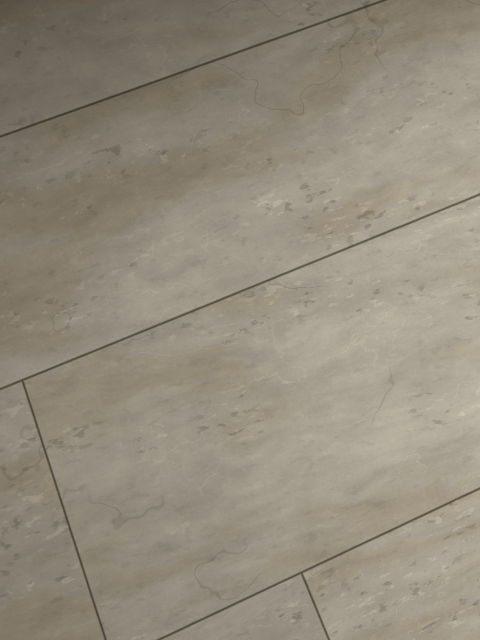
Reproduce this texture procedurally as a WebGL 2 fragment shader.

```glsl
#version 300 es
precision highp float;
// Large beige stone floor tiles in staggered rows, seen at a slant.
// Two fans of converging lines give row and column coordinates for the joints;
// warped, stretched noise gives each tile its own bands, veins, pits and grain.
uniform vec2 u_resolution;
out vec4 fragColor;

// Lengths are in canvas widths, with depth measured down from the top edge.
const float ROW_SLOPE = 0.3274;     // slope of the row joints at the top
const float ROW_FAN = 0.0968;       // growth of that slope with depth
const float FIRST_ROW = 0.2847;     // depth of the first joint at the left
const float ROW_RATE = 2.1407;      // rows per unit of depth
const float ROW_GROWTH = 0.2399;    // perspective growth of the rows
const float COL_LEAN = 0.3766;      // lean of the cross joints
const float COL_FAN = 0.2645;       // growth of that lean to the right
const float COL_START = -0.2082;    // cross joint of row two
const float TILE_LENGTH = 1.8;
const float STAGGER = 0.344;        // shift of each row against the last
const float JOINT_WIDTH = 0.0043;
const vec3 SHADOW = vec3(0.31, 0.285, 0.245);
const vec3 LIGHT = vec3(0.69, 0.66, 0.60);
const vec3 JOINT_TINT = vec3(0.55, 0.54, 0.50);
const vec3 BAND_TINT = vec3(1.0, 0.98, 0.94);

float hash(vec2 p) {
    return fract(sin(dot(p, vec2(127.1, 311.7))) * 43758.5453);
}

float noise(vec2 p) {
    vec2 i = floor(p), f = fract(p);
    f = f * f * (3.0 - 2.0 * f);
    return mix(mix(hash(i), hash(i + vec2(1, 0)), f.x),
               mix(hash(i + vec2(0, 1)), hash(i + vec2(1, 1)), f.x), f.y);
}

float fbm(vec2 p) {
    float sum = 0.0, amp = 0.5;
    for (int i = 0; i < 5; i++) {
        sum += amp * noise(p);
        p = mat2(1.6, 1.2, -1.2, 1.6) * p + 7.3;
        amp *= 0.5;
    }
    return sum;
}

// Stretched layers that keep the direction of the stone's bedding.
float bedding(vec2 p) {
    float sum = 0.0, amp = 0.5;
    for (int i = 0; i < 5; i++) {
        sum += amp * noise(p);
        p = p * vec2(2.1, 1.9) + 3.7;
        amp *= 0.55;
    }
    return sum;
}

// Thin line where a noise field crosses its middle value.
float vein(float field, float width) {
    return 1.0 - smoothstep(0.0, width, abs(field - 0.48));
}

// Returns a brightness factor in x and a warm tint amount in y.
vec2 stone(vec2 p, float seed, float tilt) {
    p = mat2(cos(tilt), -sin(tilt), sin(tilt), cos(tilt)) * p + seed * vec2(17.0, 9.0);
    float warp = fbm(p * 3.0);
    vec2 q = p + 0.16 * vec2(warp, fbm(p * 3.5 + 21.0));
    float bands = bedding(q * vec2(2.2, 8.5));
    float streaks = bedding(q * vec2(9.0, 42.0) + 5.0);
    float mottle = fbm(p * 24.0);
    float patches = smoothstep(0.48, 0.68, fbm(p * vec2(4.0, 9.0) + 31.0));
    float crack = vein(fbm(p * 3.2 + 11.0), 0.007)
                * smoothstep(0.50, 0.66, noise(p * 6.0 + 4.0));
    float pale = vein(fbm(p * vec2(7.0, 9.0) + 43.0), 0.012)
               * smoothstep(0.45, 0.75, noise(p * 7.0 + 13.0));
    float pits = smoothstep(0.60, 0.74, fbm(p * vec2(45.0, 70.0)));
    float flakes = smoothstep(0.60, 0.72, fbm(p * vec2(50.0, 85.0) + 19.0));
    float grain = noise(p * 210.0) + noise(p * 390.0) - 1.0;
    float tone = 1.0 + 0.19 * (bands - 0.53) + 0.11 * (streaks - 0.53)
               + 0.10 * (mottle - 0.48) + 0.025 * grain;
    tone -= 0.09 * crack + pits * (0.04 + 0.11 * patches);
    tone += 0.05 * pale + flakes * (0.025 + 0.07 * patches);
    return vec2(tone, smoothstep(0.58, 0.40, bands));
}

// Coverage of a joint at the nearest whole number of a coordinate.
float joint(float coord, float slope, float pixel) {
    float d = abs(coord - round(coord)) / slope;
    return 1.0 - smoothstep(-pixel, pixel, d - 0.5 * JOINT_WIDTH);
}

void main() {
    float pixel = 1.0 / u_resolution.x;
    vec2 p = vec2(gl_FragCoord.x, u_resolution.y - gl_FragCoord.y) * pixel;

    // Converging row and column coordinates
    float depth = (p.y + ROW_SLOPE * p.x) / (1.0 - ROW_FAN * p.x);
    float fromFirst = depth - FIRST_ROW;
    float v = 1.0 + ROW_RATE * fromFirst / (1.0 + ROW_GROWTH * fromFirst);
    float along = (p.x - COL_LEAN * p.y) / (1.0 + COL_FAN * p.y);
    float rowSlope = length(vec2(dFdx(v), dFdy(v))) / pixel;
    float colSlope = length(vec2(dFdx(along), dFdy(along))) / (pixel * TILE_LENGTH);
    float row = floor(v);
    float u = (along - COL_START - STAGGER * (row - 2.0)) / TILE_LENGTH;

    // Stone, varied by tile
    float seed = hash(vec2(floor(u) + 5.0, row + 2.0));
    float tilt = mod(row, 2.0) < 0.5 ? 0.20 : 0.04;
    vec2 surface = stone(vec2(along, depth), seed, tilt);

    // Soft light from the right, with a dark upper left corner
    float glow = smoothstep(-0.35, 0.8, p.y + 0.35 * p.x) * (0.62 + 0.38 * p.x);
    glow *= 1.0 - 0.12 * smoothstep(0.9, 1.33, p.y);
    vec3 color = mix(SHADOW, LIGHT, glow) * surface.x * (0.985 + 0.03 * seed);
    color *= mix(vec3(1.0), BAND_TINT, surface.y);

    // Joints
    float gap = max(joint(v, rowSlope, pixel), joint(u, colSlope, pixel));
    color *= mix(vec3(1.0), JOINT_TINT, gap);
    fragColor = vec4(color, 1.0);
}
```
